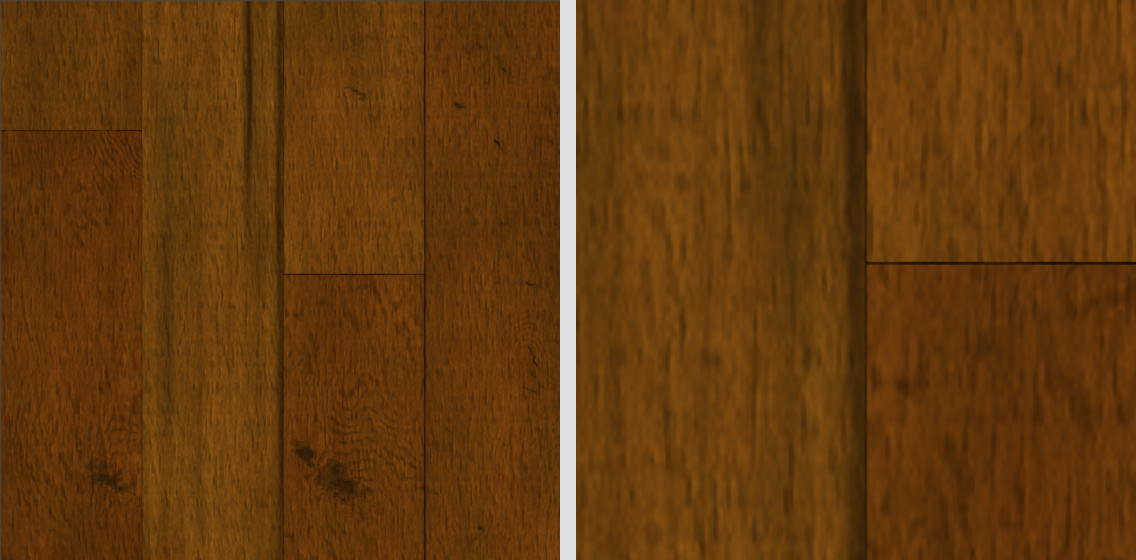
Left: the whole. Right: its middle third, enlarged.
A WebGL 2 fragment shader for this texture:

```glsl
#version 300 es
precision highp float;
// Four columns of brown hardwood planks with streaked grain, knots, nicks and thin seams.
uniform vec2 u_resolution;
out vec4 fragColor;

float hash(vec2 p) {
  return fract(sin(dot(p, vec2(127.1, 311.7))) * 43758.5453);
}

float noise(vec2 p) {
  vec2 i = floor(p), f = fract(p);
  f = f * f * (3.0 - 2.0 * f);
  return mix(mix(hash(i), hash(i + vec2(1, 0)), f.x),
             mix(hash(i + vec2(0, 1)), hash(i + vec2(1, 1)), f.x), f.y);
}

float fbm(vec2 p) {
  float sum = 0.0, amp = 0.5;
  for (int i = 0; i < 4; i++) {
    sum += amp * noise(p);
    p = p * 2.03 + 17.3;
    amp *= 0.5;
  }
  return sum / 0.9375;
}

float segment(vec2 p, vec2 a, vec2 b) {
  vec2 d = b - a;
  return length(p - a - d * clamp(dot(p - a, d) / dot(d, d), 0.0, 1.0));
}

// Soft-edged line of the given half width
float line(float dist, float halfWidth, float px) {
  return 1.0 - smoothstep(halfWidth - px * 0.5, halfWidth + px, dist);
}

void main() {
  vec2 uv = gl_FragCoord.xy / u_resolution;
  float px = 1.0 / u_resolution.y;

  // Plank layout: two of the columns have a butt joint
  float pitch = 0.2525;
  float column = clamp(floor((uv.x - 0.001) / pitch), 0.0, 3.0);
  float joint = vec4(0.767, -1.0, 0.51, -1.0)[int(column)];
  float upper = step(joint, uv.y);
  vec2 seed = vec2(column * 13.7 + 3.1, upper * 29.3 + column * 5.9);

  // Plank tone: olive brown to reddish brown
  float redness = mix(vec4(0.8, 0.0, 0.75, 0.0), vec4(0.35, 0.0, 0.3, 0.6), upper)[int(column)];
  float light = mix(vec4(0.95, 1.0, 1.01, 1.0), vec4(0.95, 1.02, 1.07, 0.99), upper)[int(column)];
  vec3 color = mix(vec3(0.398, 0.239, 0.05), vec3(0.39, 0.198, 0.035), redness) * light;

  // Broad clouds and long streaks
  vec2 warped = uv + 0.012 * vec2(fbm(uv * vec2(8, 5) + seed) - 0.5, 0.0);
  float cloud = fbm(uv * vec2(11, 5) + seed);
  float streak = fbm(warped * vec2(48, 1.8) + seed);
  float straight = column == 1.0 ? 1.0 : 0.35;
  color *= 1.0 + 0.36 * (cloud - 0.5) + 0.42 * straight * (streak - 0.5);
  color.r *= 1.0 + 0.12 * (fbm(uv * vec2(14, 6) + seed + 41.0) - 0.5);

  // Fine growth rings, frayed and broken up along their length
  float fray = noise(uv * vec2(170, 90)) + noise(uv * vec2(70, 40));
  float rings = (noise(uv * vec2(7, 3.5) + seed) + 0.3 * noise(uv * vec2(19, 11) + seed)) * 17.0 + 0.4 * fray;
  float ring = smoothstep(0.4, 0.95, abs(2.0 * fract(rings) - 1.0));
  float patches = smoothstep(0.35, 0.65, noise(uv * vec2(13, 8) + seed));
  float broken = smoothstep(0.25, 0.75, noise(uv * vec2(120, 60) + seed));
  float figure = (1.0 - upper * 0.5) * (1.0 - straight) * patches * broken;
  color *= 1.0 - 0.36 * (ring - 0.25) * figure;

  // Fine fibres, and short dense pores with pale edges
  float fibre = noise(warped * vec2(300, 55) + seed) - 0.5;
  float fleck = noise(uv * vec2(410, 190) + seed) - 0.5;
  vec2 grain = warped * vec2(250, 48) + seed + 90.0;
  float pore = smoothstep(0.58, 0.9, noise(grain));
  float edge = smoothstep(0.58, 0.9, noise(grain - vec2(0.8, 0.3)));
  color *= 1.0 + 0.17 * fibre + 0.16 * fleck - 0.17 * pore + 0.09 * edge;

  // Long dark mineral streaks in the straight-grained plank
  float sway = 0.014 * (noise(vec2(uv.y * 6.0, 4.0)) - 0.5);
  float inner = exp(-pow((uv.x - 0.449 - sway) / 0.005, 2.0)) * smoothstep(0.5, 0.8, uv.y);
  float outer = exp(-pow((uv.x - 0.501 - sway * 0.5) / 0.006, 2.0)) * (0.35 + 0.65 * noise(vec2(uv.y * 5.0, 9.0)));
  if (column == 1.0) color *= 1.0 - 0.42 * inner - 0.6 * outer;

  // Knots: centre, radius
  vec3 knots[5] = vec3[5](vec3(0.61, 0.135, 0.042), vec3(0.195, 0.145, 0.034),
    vec3(0.637, 0.835, 0.013), vec3(0.545, 0.19, 0.022), vec3(0.82, 0.81, 0.009));
  for (int i = 0; i < 5; i++) {
    vec2 d = (uv - knots[i].xy) / knots[i].z;
    d.y += 0.5 * d.x;
    float r = length(d * vec2(0.7, 1.2)) + 1.8 * (fbm(uv * vec2(75, 95)) - 0.5);
    float core = 1.0 - smoothstep(0.1, 1.0, r);
    float halo = exp(-0.4 * dot(d, d)) * (0.5 + 0.5 * sin(r * 12.0));
    color = mix(color, vec3(0.16, 0.105, 0.03), 0.7 * core);
    color *= 1.0 - 0.16 * halo;
  }

  // Short distressed nicks scattered over the last column
  for (int i = 0; i < 11; i++) {
    float k = float(i);
    vec2 start = vec2(0.775 + 0.18 * hash(vec2(k, 1.7)), (k + hash(vec2(k, 5.3))) / 11.0);
    float angle = mix(-1.3, 0.3, hash(vec2(k, 8.1)));
    vec2 end = start + mix(0.004, 0.04, pow(hash(vec2(k, 2.9)), 2.0)) * vec2(cos(angle), sin(angle));
    float rough = 0.005 * (noise(uv * 110.0) - 0.5);
    float dist = segment(uv + rough, start, end);
    float nick = line(dist, 0.002 * noise(uv * 140.0 + k), px);
    color *= 1.0 - 0.5 * nick * noise(uv * 90.0 + k) - 0.15 * exp(-dist * 220.0);
  }

  // Thin worn seams between columns, and butt joints
  float wear = 0.45 + 0.55 * noise(uv * 60.0);
  float seamIndex = floor((uv.x - 0.001) / pitch + 0.5);
  float seamDist = abs(uv.x - 0.001 - seamIndex * pitch);
  float seamDepth = vec4(0.0, 0.22, 0.4, 0.72)[int(clamp(seamIndex, 0.0, 3.0))];
  color *= 1.0 - seamDepth * (wear * line(seamDist, 0.0007, px) + 0.22 * exp(-seamDist * 220.0));
  float jointDist = abs(uv.y - joint);
  float jointDepth = column == 2.0 ? 0.8 : 0.5;
  color *= 1.0 - jointDepth * wear * line(jointDist, 0.0007, px);

  // Thin grey rim along the left and top
  float rim = line(min(uv.x, 1.0 - uv.y), 0.0018, px);
  color = mix(color, vec3(0.3, 0.27, 0.22), 0.8 * rim);
  fragColor = vec4(color, 1.0);
}
```
